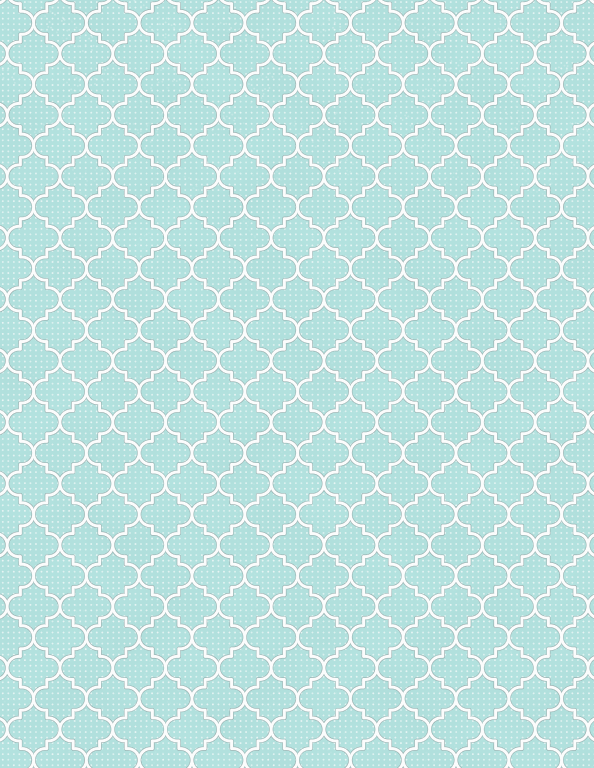
A WebGL 1 fragment shader for this pattern:

```glsl
precision highp float;
// Moorish trellis: white stepped-quatrefoil lines with thin grey outlines on
// pale aqua, filled with a fine grid of dots. Mirror folding reduces the trellis
// to one S-shaped edge; cellular flecks and layered sines add light wear.

uniform vec2 u_resolution;

#define REPEATS vec2(11.25, 12.5)      // trellis periods across and down
#define ORIGIN vec2(0.0121, 0.0650)    // one junction, in canvas widths
#define LOBE_RADIUS 0.0194
#define LINE_HALF 0.0025
#define OUTLINE_WIDTH 0.0010
#define DOT_PITCH 0.00931
#define DOT_RADIUS 0.0015
#define DOT_OPACITY 0.68
#define WEAR 0.30
#define AQUA vec3(0.695, 0.880, 0.868)
#define WHITE vec3(0.985, 0.988, 0.988)
#define GREY vec3(0.56, 0.64, 0.64)

float hash(vec2 p) {
  p = fract(p * vec2(0.1031, 0.1137));
  p += dot(p, p.yx + 33.33);
  return fract((p.x + p.y) * p.x * 97.0);
}

// Antialiased fill of a distance, with a one-pixel ramp.
float coverage(float dist, float pixel) {
  return clamp(0.5 - dist / pixel, 0.0, 1.0);
}

float segmentDistance(vec2 p, vec2 a, vec2 b) {
  vec2 ab = b - a;
  return length(p - a - ab * clamp(dot(p - a, ab) / dot(ab, ab), 0.0, 1.0));
}

// Half of the S edge: lobe arc from the junction, short ledge, vertical step.
float halfEdgeDistance(vec2 p, vec2 cell) {
  vec2 arcEnd = vec2(LOBE_RADIUS);
  vec2 corner = vec2(0.5 * cell.x, LOBE_RADIUS);
  float arc = p.x < LOBE_RADIUS
    ? abs(length(p - vec2(LOBE_RADIUS, 0.0)) - LOBE_RADIUS) : 1.0;
  float ledge = segmentDistance(p, arcEnd, corner);
  float riser = segmentDistance(p, corner, 0.5 * cell);
  return min(arc, min(ledge, riser));
}

// Mirror into one quarter period; its two halves match under a half turn.
float trellisDistance(vec2 p, vec2 cell) {
  vec2 folded = abs(mod(p + cell, 2.0 * cell) - cell);
  return min(halfEdgeDistance(folded, cell),
             halfEdgeDistance(cell - folded, cell));
}

// Distance to the nearest jittered cell point; zero at the point.
float cellular(vec2 p) {
  vec2 base = floor(p);
  float nearest = 2.0;
  for (int j = -1; j <= 1; j++) {
    for (int i = -1; i <= 1; i++) {
      vec2 id = base + vec2(float(i), float(j));
      vec2 jitter = vec2(hash(id + 7.0), hash(id + 61.0));
      nearest = min(nearest, length(id + jitter - p));
    }
  }
  return nearest;
}

float layeredSines(vec2 p) {
  float a = sin(p.x + 1.7 * sin(p.y * 0.7));
  float b = sin(p.y * 1.9 + 1.3 * sin(p.x * 1.6));
  return 0.5 + 0.25 * (a + b);
}

void main() {
  float pixel = 1.0 / u_resolution.x;
  vec2 p = gl_FragCoord.xy * pixel;
  float canvasHeight = u_resolution.y * pixel;
  vec2 cell = 0.5 * vec2(1.0, canvasHeight) / REPEATS;

  // Ground with a faint drift in tone
  float drift = layeredSines(p * 23.0);
  vec3 color = AQUA + 0.012 * (drift - 0.5);

  // Dot grid, slightly uneven in strength
  vec2 dotCell = p / DOT_PITCH;
  float dotDistance = length(fract(dotCell) - 0.5) * DOT_PITCH;
  float dotStrength = DOT_OPACITY * mix(0.8, 1.1, hash(floor(dotCell)));
  color = mix(color, WHITE, dotStrength * coverage(dotDistance - DOT_RADIUS, pixel));

  // Pale flecks, gathered toward the top
  float topFade = smoothstep(0.65, 1.0, p.y / canvasHeight);
  float fleck = 1.0 - smoothstep(0.05, 0.22, cellular(p * 85.0));
  float patches = smoothstep(0.45, 0.9, layeredSines(p * 41.0 + 3.0));
  color = mix(color, WHITE, WEAR * fleck * patches * mix(0.25, 1.0, topFade));

  // White trellis with a worn grey outline
  float edge = trellisDistance(p - ORIGIN, cell);
  float line = coverage(edge - LINE_HALF, pixel);
  float outer = coverage(edge - LINE_HALF - OUTLINE_WIDTH, pixel);
  float ink = mix(0.65, 1.0, layeredSines(p * 130.0));
  color = mix(color, mix(color, GREY, ink), outer);
  color = mix(color, WHITE, outer > 0.0 ? line / outer : 0.0);

  gl_FragColor = vec4(color, 1.0);
}
```
